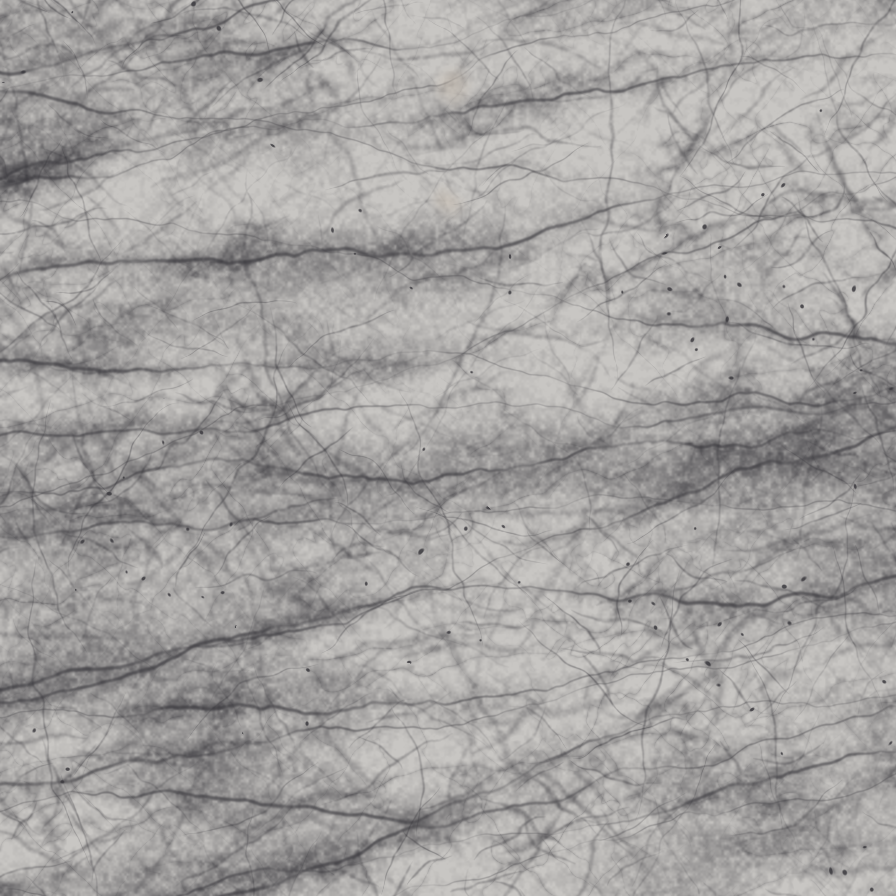
Reproduce this texture procedurally as a Shadertoy shader.

```glsl
// Pale grey marble crossed by long dark veins, smoky halos and fine slanted cracks.

const vec3 PALE_STONE = vec3(0.785, 0.777, 0.765);
const vec3 DARK_VEIN = vec3(0.225, 0.22, 0.24);
const vec3 CREAM_STAIN = vec3(0.78, 0.73, 0.67);
const int VEIN_COUNT = 20;

float hash(vec2 p) {
    vec3 q = fract(p.xyx * 0.1031);
    q += dot(q, q.yzx + 33.33);
    return fract((q.x + q.y) * q.z);
}

float noise(vec2 p) {
    vec2 cell = floor(p), f = fract(p);
    f = f * f * (3.0 - 2.0 * f);
    float low = mix(hash(cell), hash(cell + vec2(1, 0)), f.x);
    float high = mix(hash(cell + vec2(0, 1)), hash(cell + vec2(1, 1)), f.x);
    return mix(low, high, f.y);
}

float fbm(vec2 p, int octaves) {
    float sum = 0.0, total = 0.0, amplitude = 0.5;
    for (int i = 0; i < octaves; i++) {
        sum += amplitude * noise(p);
        total += amplitude;
        amplitude *= 0.5;
        p = p * 2.03 + 17.7;
    }
    return sum / total;
}

vec2 rotate(vec2 p, float angle) {
    float c = cos(angle), s = sin(angle);
    return vec2(c * p.x + s * p.y, c * p.y - s * p.x);
}

float bell(float x) { return exp(-x * x); }

// A long wandering vein: x is the smoky halo, y the sharp core.
vec2 longVein(vec2 p, float seed, float level, float slope, float fray, float pixel) {
    float bend = 0.15 * (fbm(vec2(p.x * 2.2, seed * 7.31), 4) - 0.5);
    float jag = 0.016 * (fbm(vec2(p.x * 26.0, seed * 3.7), 3) - 0.5);
    float d = p.y - level - slope * (p.x - 0.5) - bend - jag;
    float power = smoothstep(0.25, 0.8, noise(vec2(p.x * 3.6, seed * 5.13 + 40.0)));
    float broken = smoothstep(0.15, 0.65, noise(vec2(p.x * 19.0, seed * 9.1)));
    float width = mix(0.005, 0.021, power) * (d > 0.0 ? 1.0 : 0.6);
    float halo = exp(-abs(d + 0.022 * fray) / width) * mix(0.12, 0.9, power);
    float core = bell(d / max(mix(0.001, 0.0021, power), 0.6 * pixel));
    return vec2(halo, core * mix(0.3, 1.0, power) * mix(0.35, 1.0, broken));
}

// Scattered tapering cracks about one direction, in a warped plane.
float cracks(vec2 p, float angle, float cells, float seed, float pixel) {
    vec2 q = rotate(p, angle) * cells + seed;
    vec2 home = floor(q);
    float sum = 0.0;
    for (int j = -1; j <= 1; j++)
    for (int i = -1; i <= 1; i++) {
        vec2 cell = home + vec2(i, j);
        vec2 centre = cell + vec2(hash(cell + 3.0), hash(cell + 47.0));
        float kind = hash(cell + 91.0);
        vec2 v = rotate(q - centre, 0.9 * (hash(cell + 133.0) - 0.5));
        float along = v.x / mix(0.35, 0.9, hash(cell + 171.0));
        v.y += 0.25 * (hash(cell + 207.0) - 0.5) * along * along;
        float taper = max(1.0 - along * along, 0.0);
        float width = max(mix(0.0012, 0.0058, kind * kind) * (0.4 + 0.6 * taper), 0.6 * pixel);
        sum += sqrt(taper) * mix(0.85, 0.5, kind) * bell(v.y / (cells * width));
    }
    return sum;
}

// Thin irregular lines where stretched noise crosses its middle value.
float ridges(vec2 p, float angle, vec2 scale, float width) {
    return exp(-abs(fbm(rotate(p, angle) * scale + 21.0, 4) - 0.5) / width);
}

// Sparse soft-edged dots, one at most in each cell.
float dots(vec2 p, float cells, float chance, float radius, float soft) {
    vec2 q = p * cells, cell = floor(q);
    vec2 centre = cell + 0.2 + 0.6 * vec2(hash(cell + 11.0), hash(cell + 29.0));
    float size = radius * mix(0.4, 1.0, hash(cell + 63.0));
    float d = length(q - centre) / cells;
    return step(hash(cell + 5.0), chance) * (1.0 - smoothstep(size - soft, size + soft, d));
}

void mainImage(out vec4 fragColor, in vec2 fragCoord) {
    vec2 p = fragCoord / iResolution.y;
    float pixel = 1.0 / iResolution.y;
    float mottle = fbm(rotate(p, 0.3) * vec2(14.0, 30.0) + 8.0, 4);
    float grain = fbm(p * 170.0, 2);
    float fray = fbm(p * vec2(22.0, 34.0) + 70.0, 3) - 0.5;
    vec2 warp = vec2(fbm(p * 17.0, 3), fbm(p * 17.0 + 31.0, 3)) - 0.5;
    vec2 bent = p + 0.03 * warp;

    // Long veins rise to the right below and spread in direction above
    vec2 veins = vec2(0.0);
    for (int i = 0; i < VEIN_COUNT; i++) {
        float id = float(i) + 1.0;
        float level = (id - 0.5 + 0.9 * (hash(vec2(id, 7.0)) - 0.5)) / float(VEIN_COUNT);
        level = level * 1.12 - 0.06;
        float spread = (hash(vec2(id, 23.0)) - 0.5) * (0.15 + 0.55 * level);
        veins += longVein(p, id, level, mix(0.24, 0.08, level) + spread, fray, pixel);
    }

    // Smoky clouds, a branching web and the dense middle band
    vec2 flow = rotate(bent, 0.18);
    float cloud = smoothstep(0.42, 0.72, fbm(flow * vec2(3.5, 10.0) + 4.0, 4));
    float web = ridges(bent, 0.2, vec2(4.0, 11.0), 0.02);
    float band = bell((p.y - 0.47 - 0.05 * (noise(p * 3.0) - 0.5)) / 0.04);
    float smoke = 0.46 * veins.x + 0.24 * cloud + 0.28 * web + 0.3 * band;
    smoke *= mix(0.1, 1.9, mottle) * mix(0.45, 1.55, grain);

    // Crossing cracks and broken ridges gather in patches
    float steep = cracks(bent, 1.0, 6.0, 13.0, pixel) + cracks(bent, 0.65, 13.0, 37.0, pixel);
    float falling = cracks(bent, -0.95, 8.0, 59.0, pixel) + cracks(bent, -0.7, 15.0, 83.0, pixel);
    float shallow = cracks(bent, 0.2, 10.0, 107.0, pixel) + cracks(bent, 1.6, 4.0, 149.0, pixel);
    float patches = smoothstep(0.3, 0.65, fbm(p * 4.0 + 60.0, 3));
    float splinters = ridges(p, 0.9, vec2(9.0, 21.0), 0.016) + ridges(p, -0.8, vec2(8.0, 19.0), 0.014);
    float fracture = (steep + falling + 0.4 * splinters) * mix(0.25, 0.9, patches) + 0.7 * shallow;
    fracture *= mix(0.6, 1.3, grain);

    float darkness = smoke + 0.95 * veins.y + 0.62 * fracture + 0.16 * (grain - 0.5);
    vec3 colour = mix(PALE_STONE, DARK_VEIN, 1.0 - exp(-max(darkness, 0.0)));

    // Cream stains and clustered dark mineral specks
    float stain = dots(bent, 7.0, 0.07, 0.018, 0.014);
    colour = mix(colour, CREAM_STAIN, 0.4 * stain);
    float cluster = smoothstep(0.45, 0.7, noise(p * 6.0 + 90.0));
    float speck = dots(bent, 45.0, 0.12 * cluster, 0.0028, max(0.001, pixel));
    colour = mix(colour, DARK_VEIN, 0.85 * speck);
    fragColor = vec4(colour, 1.0);
}
```
